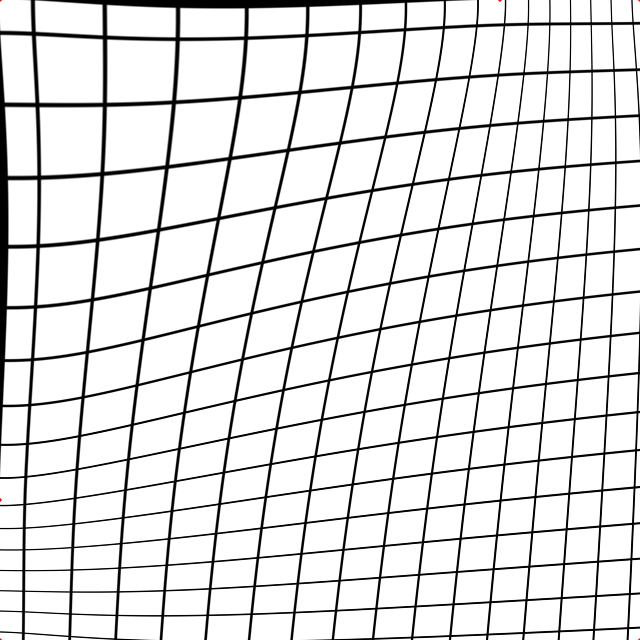
A WebGL 1 fragment shader for this pattern:

```glsl
precision highp float;
// A square grid of black lines bent by a thin plate spline, with red dots on its knots.

#define KNOT 0.78125        // place of the two dragged knots along their edges
#define PULL 0.1965         // how far the dragged knots move the sheet
#define CELL 0.06302        // grid spacing on the flat sheet
#define LINE_HALF 0.00186   // half width of a line on the flat sheet
#define LINE_SOFT 0.0011    // softness of a line on the flat sheet
#define DOT_RADIUS 0.0026
#define INK vec3(0.0)
#define PAPER vec3(1.0)
#define DOT_COLOR vec3(1.0, 0.05, 0.05)

uniform vec2 u_resolution;

// Thin plate kernel, r^2 log r
float plate(vec2 p, vec2 knot) {
  vec2 d = p - knot;
  float r2 = dot(d, d);
  return 0.5 * r2 * log(max(r2, 1e-9));
}

// Unit shift along x: -1 at the knot on the top edge, 0 at all other knots
float shift(vec2 p) {
  float s = -0.73391 + dot(p, vec2(0.31525, -0.19086));
  s += 1.06608 * plate(p, vec2(0.0, 0.0));
  s += 4.47565 * plate(p, vec2(1.0, 0.0));
  s -= 0.16708 * plate(p, vec2(0.0, 1.0));
  s -= 0.08995 * plate(p, vec2(1.0, 1.0));
  s -= 5.61370 * plate(p, vec2(KNOT, 0.0));
  s += 0.32900 * plate(p, vec2(0.0, KNOT));
  return s;
}

// Place on the flat sheet; the warp is symmetric about the diagonal
vec2 flatSheet(vec2 p) {
  return p + PULL * vec2(shift(p), shift(p.yx));
}

// Distance to the nearest of the four corners and two dragged knots
float knotDistance(vec2 p) {
  float corner = length(p - floor(p + 0.5));
  float dragged = min(length(p - vec2(KNOT, 0.0)), length(p - vec2(0.0, KNOT)));
  return min(corner, dragged);
}

void main() {
  float pixel = 1.0 / min(u_resolution.x, u_resolution.y);
  vec2 p = gl_FragCoord.xy / u_resolution;
  p.y = 1.0 - p.y; // the warp is measured down from the top left corner

  // Size of one pixel on the flat sheet
  vec2 sheet = flatSheet(p);
  vec2 alongX = flatSheet(p + vec2(pixel, 0.0)) - sheet;
  vec2 alongY = flatSheet(p + vec2(0.0, pixel)) - sheet;
  vec2 footprint = sqrt(alongX * alongX + alongY * alongY);

  // Grid lines through the cell middles
  vec2 soft = max(vec2(LINE_SOFT), 0.6 * footprint);
  vec2 gap = abs(fract(sheet / CELL) - 0.5) * CELL;
  vec2 paper = smoothstep(LINE_HALF - soft, LINE_HALF + soft, gap);

  // Black beyond the left and top edges of the sheet
  paper *= smoothstep(-soft, soft, sheet + 0.001);
  vec3 color = mix(INK, PAPER, paper.x * paper.y);

  // Knots
  float dotMask = 1.0 - smoothstep(-0.5 * pixel, 0.5 * pixel, knotDistance(p) - DOT_RADIUS);
  color = mix(color, DOT_COLOR, dotMask);

  gl_FragColor = vec4(color, 1.0);
}
```
